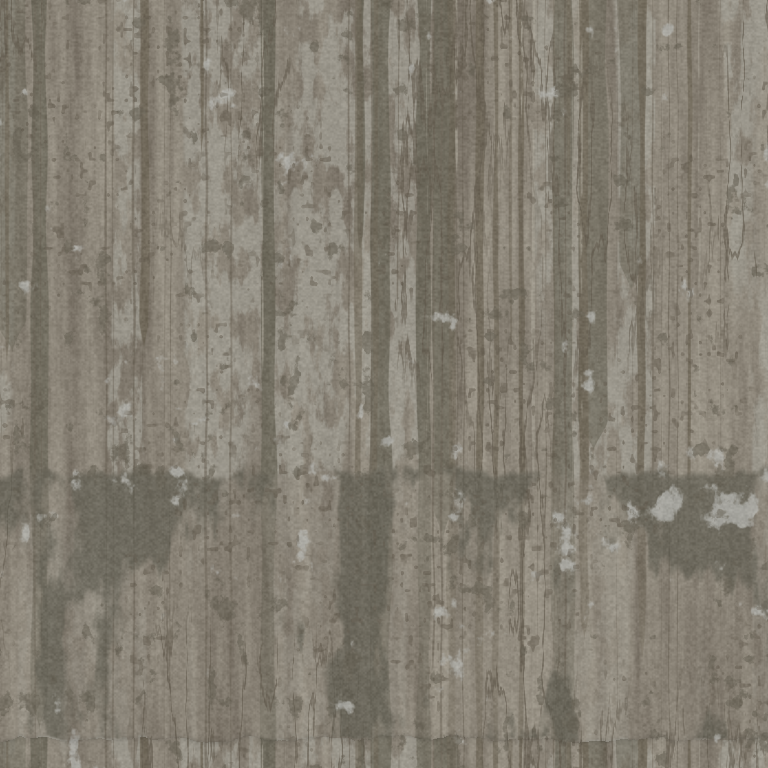
This texture is drawn by a WebGL 2 fragment shader. Its source:

```glsl
#version 300 es
precision highp float;
// Weathered concrete wall: vertical drips and stains run down two cast panels.
// Stretched noise gives the tones, jittered column cells give the drips,
// and thresholded noise gives the damp patches, chips, cracks and pits.

uniform vec2 u_resolution;
out vec4 fragColor;

float hash(vec2 p) {
    return fract(sin(dot(p, vec2(127.1, 311.7))) * 43758.5453);
}

float noise(vec2 p) {
    vec2 i = floor(p), f = fract(p);
    f = f * f * (3.0 - 2.0 * f);
    return mix(mix(hash(i), hash(i + vec2(1, 0)), f.x),
               mix(hash(i + vec2(0, 1)), hash(i + vec2(1, 1)), f.x), f.y);
}

float fbm(vec2 p) {
    float sum = 0.0, amp = 0.5;
    for (int i = 0; i < 5; i++) {
        sum += amp * noise(p);
        p = p * 2.03 + 17.3;
        amp *= 0.5;
    }
    return sum / 0.97;
}

// Drips hanging from the top of a panel, one candidate per column cell.
float drips(vec2 p, float count, float width, float chance, float seed) {
    float mask = 0.0;
    p.x += 0.003 * (noise(vec2(p.x * 25.0, p.y * 11.0) + seed) - 0.5);
    for (int i = -1; i <= 1; i++) {
        float id = floor(p.x * count) + float(i);
        float centre = (id + 0.2 + 0.6 * hash(vec2(id, seed))) / count;
        float halfWidth = width * (0.35 + hash(vec2(id, seed + 1.0))) / count;
        halfWidth *= 0.7 + 0.6 * noise(vec2(id * 7.3 + seed, p.y * 9.0));
        float tip = mix(-0.7, 0.8, hash(vec2(id, seed + 2.0)));
        halfWidth *= smoothstep(tip, tip + 0.05, p.y);
        float present = step(hash(vec2(id, seed + 3.0)), chance);
        float strength = 0.6 + 0.4 * hash(vec2(id, seed + 4.0));
        float body = smoothstep(0.0, 0.0022, halfWidth - abs(p.x - centre));
        mask = max(mask, present * strength * body);
    }
    return mask;
}

void main() {
    vec2 p = gl_FragCoord.xy / u_resolution;
    float ragged = fbm(vec2(p.x * 34.0, 3.0)) - 0.5;

    // Panel layout: the lower panel lies between two ragged joints.
    float seam = 0.385 + 0.03 * ragged;
    float base = 0.038 + 0.016 * ragged;
    float lower = smoothstep(base, base + 0.004, p.y)
                * (1.0 - smoothstep(seam - 0.006, seam + 0.006, p.y));
    float upper = 1.0 - lower;
    vec2 q = vec2(p.x, fract(p.y - base));
    float right = smoothstep(0.43, 0.5, p.x) * (1.0 - smoothstep(0.88, 0.93, p.x));

    // Bare concrete, toned by broad clouds and long vertical streaks.
    float cloud = fbm(p * vec2(7.0, 4.0) + 5.0);
    float column = fbm(vec2(p.x * 42.0, q.y * 2.2) + 31.0);
    float fine = fbm(vec2(p.x * 130.0, q.y * 9.0) + 53.0);
    float tone = 0.5 + 0.7 * (cloud - 0.5) + 1.3 * (column - 0.5) + 0.9 * (fine - 0.5);
    vec3 col = mix(vec3(0.475, 0.445, 0.4), vec3(0.6, 0.575, 0.525), clamp(tone, 0.0, 1.0));

    // Pale scoured bands, broken up by flaking.
    float band = smoothstep(0.5, 0.58, noise(vec2(p.x * 24.0, q.y * 1.4) + 9.0));
    float flake = smoothstep(0.36, 0.54, fbm(p * vec2(75.0, 26.0)));
    col = mix(col, vec3(0.635, 0.625, 0.585), band * flake * (0.25 + 0.45 * upper));

    // Olive and brown drips from wide to thin, denser on the right.
    float fade = mix(0.5, 0.9, upper);
    float wide = drips(q, 25.0, 0.34, 0.2 + 0.38 * right, 11.0);
    float medium = drips(q, 52.0, 0.28, 0.22 + 0.26 * right, 23.0);
    float thin = drips(q, 105.0, 0.2, 0.3, 37.0);
    vec3 olive = vec3(0.425, 0.41, 0.357) + 0.06 * (fine - 0.5) + 0.05 * (cloud - 0.5);
    col = mix(col, olive, wide * fade);
    col = mix(col, olive + vec3(0.015, 0.0, -0.005), medium * fade);
    col = mix(col, vec3(0.43, 0.4, 0.35), thin * 0.75);

    // Narrow pale slivers left between the drips.
    float sliver = drips(q, 60.0, 0.13, 0.16 + 0.2 * right, 71.0);
    col = mix(col, vec3(0.65, 0.63, 0.58), sliver * flake * mix(0.35, 0.8, upper));

    // Wavy brown cracks grouped in patches.
    float ridge = abs(fbm(vec2(p.x * 46.0, p.y * 5.0) + 83.0) - 0.5);
    float cracked = smoothstep(0.42, 0.62, noise(p * vec2(9.0, 3.0) + 41.0));
    col = mix(col, vec3(0.4, 0.37, 0.32), 0.65 * cracked * (1.0 - smoothstep(0.008, 0.03, ridge)));

    // Damp patches hanging under the joint and scattered lower down.
    float below = seam - p.y;
    float damp = fbm(vec2(p.x * 15.0, p.y * 6.0) + 19.0) + 0.16 * exp(-below * 14.0);
    damp = smoothstep(0.56, 0.66, damp + 0.1 * (fine - 0.5));
    col = mix(col, vec3(0.385, 0.375, 0.33), 0.72 * damp * lower);

    // White chips clustered around the joint.
    float chips = fbm(p * vec2(30.0, 24.0) + 61.0);
    float cluster = exp(-pow((p.y - 0.34) / 0.06, 2.0)) * noise(vec2(p.x * 9.0, 7.0));
    col = mix(col, vec3(0.7, 0.7, 0.68), 0.8 * smoothstep(0.73, 0.83, chips + 0.2 * cluster));

    // Dark pits, small blotches and surface grain.
    float pits = smoothstep(0.73, 0.87, noise(p * vec2(170.0, 130.0)))
               * smoothstep(0.4, 0.65, fbm(p * 11.0 + 3.0));
    col = mix(col, vec3(0.4, 0.37, 0.32), 0.55 * pits);
    float blotch = smoothstep(0.68, 0.75, fbm(p * vec2(44.0, 34.0) + 97.0));
    col = mix(col, vec3(0.41, 0.39, 0.34), 0.6 * blotch);
    col += 0.05 * (noise(p * 250.0) - 0.5) + 0.05 * (noise(p * 420.0 + 13.0) - 0.5);

    // Thin shadow along the lower joint.
    col *= 1.0 - 0.1 * exp(-abs(p.y - base) * 350.0);
    fragColor = vec4(col, 1.0);
}
```
